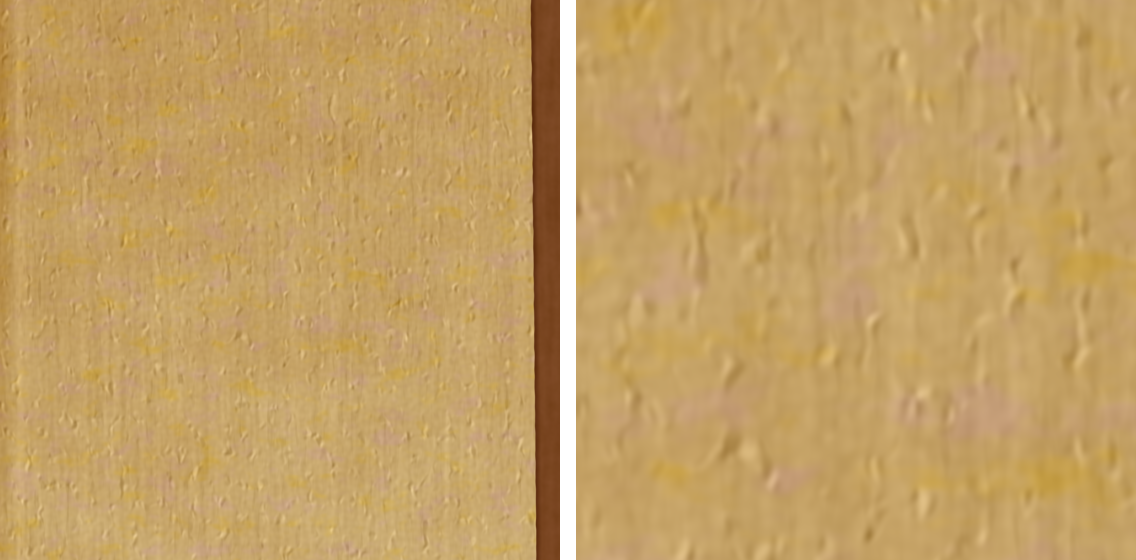
Left: the whole. Right: its middle third, enlarged.
Give the GLSL for this texture, as a WebGL 1 fragment shader.

```glsl
precision highp float;
// Pale wood board with fine vertical grain, beside a dark brown strip.
// Stretched gradient noise makes streaks and colour blotches; the difference
// of two shifted noise samples makes small embossed flecks.

uniform vec2 u_resolution;

const vec3 PALE_WOOD = vec3(0.795, 0.675, 0.450);
const vec3 WARM_WOOD = vec3(0.745, 0.590, 0.340);
const vec3 YELLOW_TINT = vec3(0.015, 0.000, -0.110);
const vec3 PINK_TINT = vec3(0.000, -0.020, 0.065);
const vec3 SIDE_SHADE = vec3(-0.060, -0.085, -0.120);
const vec3 STRIP_BROWN = vec3(0.475, 0.270, 0.125);
const vec3 STRIP_DARK = vec3(0.370, 0.180, 0.060);

const float EDGE_BOTTOM = 0.958;    // x of the strip's edge at y = 0
const float EDGE_TOP = 0.948;       // x of the strip's edge at y = 1
const float EDGE_SOFTNESS = 0.0016;
const float STREAK_STRENGTH = 0.034;
const float COLUMN_STRENGTH = 0.022;
const float FLECK_STRENGTH = 0.125;
const float MOTTLE_STRENGTH = 0.020;

vec2 hashGradient(vec2 cell) {
  vec3 p = fract(cell.xyx * vec3(0.1031, 0.1030, 0.0973));
  p += dot(p, p.yzx + 33.33);
  float angle = 6.2832 * fract((p.x + p.y) * p.z);
  return vec2(cos(angle), sin(angle));
}

// Gradient noise, roughly -1 to 1
float noise(vec2 p) {
  vec2 i = floor(p);
  vec2 f = p - i;
  vec2 u = f * f * f * (f * (f * 6.0 - 15.0) + 10.0);
  float a = dot(hashGradient(i), f);
  float b = dot(hashGradient(i + vec2(1.0, 0.0)), f - vec2(1.0, 0.0));
  float c = dot(hashGradient(i + vec2(0.0, 1.0)), f - vec2(0.0, 1.0));
  float d = dot(hashGradient(i + vec2(1.0, 1.0)), f - vec2(1.0, 1.0));
  return 1.4 * mix(mix(a, b, u.x), mix(c, d, u.x), u.y);
}

float fbm(vec2 p) {
  float sum = 0.0;
  float amplitude = 0.6;
  for (int octave = 0; octave < 3; octave++) {
    sum += amplitude * noise(p);
    p = p * 2.03 + 17.3;
    amplitude *= 0.55;
  }
  return sum;
}

// Height field of the small marks, bent so that some of them curl
float fleckHeight(vec2 uv) {
  vec2 bend = 0.004 * vec2(noise(uv * 55.0), noise(uv * 55.0 + 40.0));
  return noise((uv + bend) * vec2(105.0, 62.0) + 9.0);
}

// Light and dark sides of the marks, shown in scattered patches only
float flecks(vec2 uv) {
  float relief = fleckHeight(uv) - fleckHeight(uv + vec2(0.0038, -0.0022));
  float patches = smoothstep(0.05, 0.65, noise(uv * vec2(48.0, 34.0) + 71.0));
  return relief * (0.14 + patches);
}

// Fine vertical grain: long columns plus short broken dark lines
float grain(vec2 uv) {
  float columns = noise(vec2(uv.x * 62.0, uv.y * 1.3) + 5.0);
  float fine = noise(vec2(uv.x * 135.0, uv.y * 9.0) + 23.0);
  float broken = noise(vec2(uv.x * 120.0, uv.y * 26.0) + 57.0);
  float presence = 0.6 + 0.6 * noise(uv * vec2(9.0, 6.0) + 31.0);
  float darkLines = smoothstep(0.2, 0.75, broken);
  return COLUMN_STRENGTH * columns
       + STREAK_STRENGTH * presence * (fine - 1.3 * darkLines);
}

vec3 boardColor(vec2 uv) {
  // Broad light: warmer towards the top left, paler below
  float warmth = 0.12 + 0.68 * uv.y - 0.22 * (uv.x - 0.5);
  warmth += 0.45 * fbm(uv * vec2(5.0, 9.0) + 3.0);
  vec3 color = mix(PALE_WOOD, WARM_WOOD, clamp(warmth, 0.0, 1.0));

  // Yellow and pinkish blotches, a little wider than tall
  float tint = fbm(uv * vec2(15.0, 25.0) + 11.0);
  color += YELLOW_TINT * smoothstep(0.08, 0.65, tint);
  color += PINK_TINT * smoothstep(0.05, 0.60, -tint);

  // Shaded left side with a pale line next to it
  float side = 1.0 - smoothstep(0.0, 0.032, uv.x);
  color += SIDE_SHADE * side * (0.35 + 0.65 * uv.y);
  color += 0.03 * exp(-pow((uv.x - 0.034) / 0.007, 2.0));

  // Surface detail
  float mottle = MOTTLE_STRENGTH * noise(uv * vec2(80.0, 95.0) + 83.0);
  float detail = grain(uv) + mottle + FLECK_STRENGTH * flecks(uv);
  return color + detail * vec3(0.95, 1.0, 1.05);
}

vec3 stripColor(vec2 uv, float depth) {
  vec3 color = mix(STRIP_DARK, STRIP_BROWN, smoothstep(0.0, 0.012, depth));
  float streak = noise(vec2(uv.x * 90.0, uv.y * 7.0) + 91.0);
  float mottle = fbm(uv * vec2(35.0, 30.0) + 47.0);
  return color + 0.018 * streak + vec3(0.03, 0.025, 0.035) * mottle;
}

void main() {
  vec2 uv = gl_FragCoord.xy / u_resolution;
  float edge = mix(EDGE_BOTTOM, EDGE_TOP, uv.y) + 0.0008 * noise(vec2(3.5, uv.y * 60.0));
  float depth = uv.x - edge;
  float blur = max(EDGE_SOFTNESS, 0.75 / u_resolution.x);
  vec3 color = mix(boardColor(uv), stripColor(uv, depth), smoothstep(-blur, blur, depth));
  gl_FragColor = vec4(clamp(color, 0.0, 1.0), 1.0);
}
```
